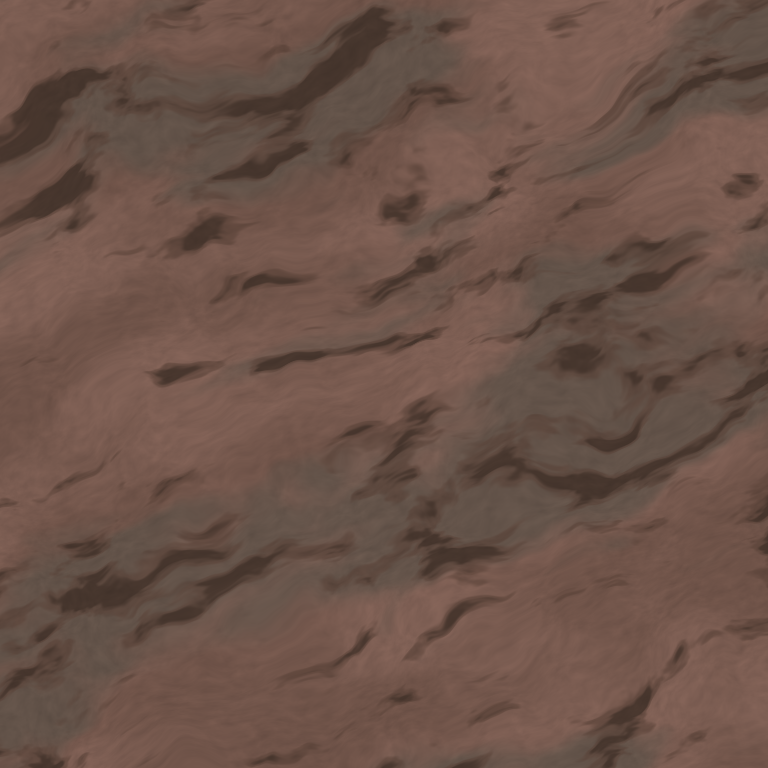
Reproduce this texture procedurally as a WebGL 1 fragment shader.

```glsl
precision highp float;
// Brown-pink polished stone with slanted grey veins and dark, torn mineral flecks.

uniform vec2 u_resolution;

// Colours
const vec3 ROSE = vec3(0.500, 0.376, 0.332);
const vec3 CLAY = vec3(0.435, 0.325, 0.283);
const vec3 GREY = vec3(0.378, 0.322, 0.284);
const vec3 BROWN = vec3(0.345, 0.255, 0.215);
const vec3 UMBER = vec3(0.250, 0.190, 0.158);

// Layout: x runs along the veins, y across them
const float VEIN_ANGLE = 0.40;
const float WARP = 0.022;
const vec2 TONE_SCALE = vec2(2.2, 5.0);
const vec2 BAND_SCALE = vec2(1.7, 5.2);
const vec2 FLECK_SCALE = vec2(7.0, 23.0);
const vec2 GRAIN_SCALE = vec2(45.0, 95.0);
const float BAND_PULL = 0.6;       // how strongly flecks gather in grey veins
const float GRAIN_STRENGTH = 0.018;

vec2 hash22(vec2 cell) {
  vec3 h = fract(cell.xyx * vec3(0.1031, 0.1030, 0.0973));
  h += dot(h, h.yzx + 33.33);
  return fract((h.xx + h.yz) * h.zy);
}

float cornerSlope(vec2 cell, vec2 corner, vec2 local) {
  return dot(hash22(cell + corner) * 2.0 - 1.0, local - corner);
}

float gradientNoise(vec2 p) {
  vec2 cell = floor(p);
  vec2 f = fract(p);
  vec2 w = f * f * f * (f * (f * 6.0 - 15.0) + 10.0);
  float low = mix(cornerSlope(cell, vec2(0.0), f),
                  cornerSlope(cell, vec2(1.0, 0.0), f), w.x);
  float high = mix(cornerSlope(cell, vec2(0.0, 1.0), f),
                   cornerSlope(cell, vec2(1.0), f), w.x);
  return mix(low, high, w.y);
}

// Layered noise, scaled to a standard deviation of about one
float fbm(vec2 p) {
  float sum = 0.0;
  float gain = 5.0;
  for (int i = 0; i < 4; i++) {
    sum += gain * gradientNoise(p);
    p = mat2(0.96, 0.28, -0.28, 0.96) * p * 2.03 + 17.3;
    gain *= 0.5;
  }
  return sum;
}

void main() {
  vec2 p = gl_FragCoord.xy / min(u_resolution.x, u_resolution.y);

  // Turn into the vein direction and bend the veins
  float c = cos(VEIN_ANGLE);
  float s = sin(VEIN_ANGLE);
  vec2 q = vec2(c * p.x + s * p.y, c * p.y - s * p.x);
  q += WARP * vec2(fbm(p * 3.0 + 40.0), 0.6 * fbm(p * 3.5 + 70.0));

  float tone = fbm(q * TONE_SCALE + 11.0);
  float band = fbm(q * BAND_SCALE + 53.0);
  float fleck = fbm(q * FLECK_SCALE + 91.0);
  fleck = (fleck + BAND_PULL * band) / length(vec2(1.0, BAND_PULL));

  // Rosy ground, grey veins, then soft brown patches with dark cores
  vec3 colour = mix(ROSE, CLAY, smoothstep(-1.2, 1.3, tone));
  colour = mix(colour, GREY, 0.9 * smoothstep(-0.2, 1.1, band));
  colour = mix(colour, BROWN, 0.62 * smoothstep(0.45, 1.15, fleck));
  colour = mix(colour, UMBER, 0.78 * smoothstep(1.15, 1.85, fleck));

  // Fine mottling
  colour *= 1.0 + GRAIN_STRENGTH * fbm(q * GRAIN_SCALE + 137.0);

  gl_FragColor = vec4(colour, 1.0);
}
```
